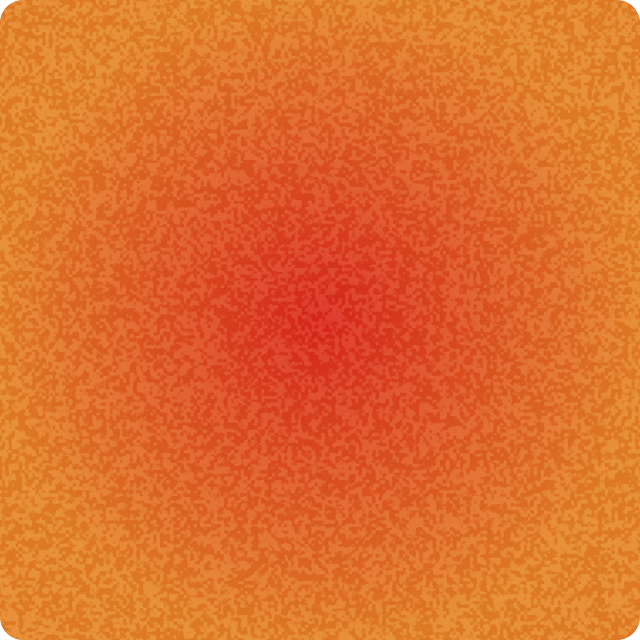
This background is drawn by a Shadertoy shader. Its source:

```glsl
// A rounded square filled with a radial glow, red in the middle and orange
// towards the rim, covered by a fine two-tone grain. The glow is a linear ramp
// of distance; the grain is value noise pushed through a soft threshold.

const vec3 CORE_RED = vec3(0.850, 0.190, 0.145);
const vec3 RIM_ORANGE = vec3(0.885, 0.522, 0.185);
const vec3 GRAIN_TINT = vec3(0.020, 0.046, 0.044);
const vec3 PAPER = vec3(1.0);
const float GLOW_RADIUS = 0.51;
const float CORNER_RADIUS = 0.036;
const float GRAIN_CELLS = 190.0;

// Sine-free hash of a lattice point, 0 to 1.
float hash(vec2 p) {
    vec3 q = fract(vec3(p.xyx) * 0.1031);
    q += dot(q, q.yzx + 33.33);
    return fract((q.x + q.y) * q.z);
}

float valueNoise(vec2 p) {
    vec2 cell = floor(p);
    vec2 f = fract(p);
    vec2 w = f * f * (3.0 - 2.0 * f);
    float low = mix(hash(cell), hash(cell + vec2(1.0, 0.0)), w.x);
    float high = mix(hash(cell + vec2(0.0, 1.0)), hash(cell + 1.0), w.x);
    return mix(low, high, w.y);
}

// Grain from -1 (dark) to 1 (light), with a small finer octave.
float grain(vec2 uv, float cells) {
    float n = mix(valueNoise(uv * cells), valueNoise(uv * cells * 1.7 + 41.0), 0.25);
    return 2.0 * smoothstep(0.36, 0.64, n) - 1.0;
}

vec3 radialGlow(vec2 p, float radius) {
    return mix(CORE_RED, RIM_ORANGE, clamp(length(p) / radius, 0.0, 1.0));
}

float roundedBox(vec2 p, vec2 halfSize, float radius) {
    vec2 d = abs(p) - halfSize + radius;
    return length(max(d, 0.0)) + min(max(d.x, d.y), 0.0) - radius;
}

void mainImage(out vec4 fragColor, in vec2 fragCoord) {
    float unit = min(iResolution.x, iResolution.y);
    vec2 p = (fragCoord - 0.5 * iResolution.xy) / unit;
    vec2 halfSize = 0.5 * iResolution.xy / unit;

    // Glow and grain
    vec3 color = radialGlow(p, GLOW_RADIUS);
    color += GRAIN_TINT * grain(p + 0.5, GRAIN_CELLS);

    // Rounded corners, smoothed over one pixel
    float edge = roundedBox(p, halfSize, CORNER_RADIUS) * unit;
    color = mix(color, PAPER, smoothstep(-0.5, 0.5, edge));

    fragColor = vec4(color, 1.0);
}
```
